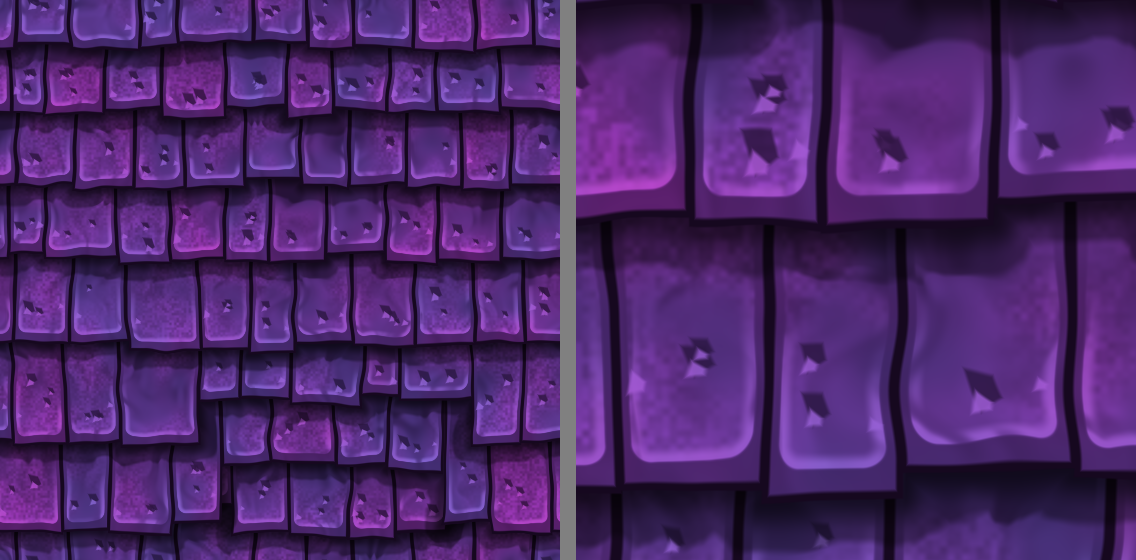
Left: the whole. Right: its middle third, enlarged.
Reproduce this texture procedurally as a three.js fragment shader.

```glsl
// Hand-painted purple roof shingles: uneven rows of ten tiles, with an extra row in the middle.
// Rows are painted from the lowest to the highest, each one casting a shadow on the row below.
// Hashes and value noise wrap at the borders, so the result tiles.
varying vec2 vUv;

const float COLUMNS = 10.0;
const float ROWS = 8.0;
const float WIDTH_JITTER = 0.46;
const float BOTTOM_JITTER = 0.022;
const float LINE_WIDTH = 0.0045;
const float SOFT = 0.0016;
const float CORNER = 0.014;
const vec2 FACE_INSET = vec2(0.008, 0.017);
const vec2 EXTRA_ROW_SPAN = vec2(0.38, 0.80);
const vec3 LINE_COLOR = vec3(0.085, 0.030, 0.120);
const vec3 DEEP_COLOR = vec3(0.230, 0.110, 0.330);
const vec3 MID_COLOR = vec3(0.350, 0.175, 0.490);
const vec3 LIT_COLOR = vec3(0.460, 0.235, 0.640);
const vec3 GLOW_COLOR = vec3(0.640, 0.360, 0.830);
const vec3 BLUE_TINT = vec3(0.84, 1.14, 1.02);
const vec3 MAGENTA_TINT = vec3(1.15, 0.80, 0.98);

float hash(vec2 p) {
  vec3 q = fract(p.xyx * vec3(0.1031, 0.1030, 0.0973));
  q += dot(q, q.yzx + 33.33);
  return fract((q.x + q.y) * q.z);
}

float noise(vec2 uv, vec2 period) {
  vec2 p = uv * period, i = floor(p), f = fract(p);
  f = f * f * (3.0 - 2.0 * f);
  vec2 a = mod(i, period), b = mod(i + 1.0, period);
  return mix(mix(hash(a), hash(vec2(b.x, a.y)), f.x),
             mix(hash(vec2(a.x, b.y)), hash(b), f.x), f.y);
}

float tileHash(vec2 id, float seed) {
  return hash(mod(id, vec2(COLUMNS, ROWS)) + seed * vec2(17.0, 29.0) + 3.0);
}

// Nominal lower edge of a row; the extra row collapses outside its span.
float rowBottom(float row, float x) {
  float r = mod(row, ROWS);
  float middle = step(EXTRA_ROW_SPAN.x, x) * step(x, EXTRA_ROW_SPAN.y);
  vec4 upper = vec4(0.915, 0.798, 0.672, 0.538);
  vec4 lower = mix(vec4(0.378, 0.206, 0.056, 0.092), vec4(0.378, 0.284, 0.167, 0.048), middle);
  vec4 index = vec4(0.0, 1.0, 2.0, 3.0);
  return dot(upper, vec4(equal(vec4(r), index)))
       + dot(lower, vec4(equal(vec4(r - 4.0), index))) - floor(row / ROWS);
}

float rowShift(float row) { return tileHash(vec2(0.0, row), 9.0); }

float edgeX(vec2 id) {
  return (id.x + rowShift(id.y) + WIDTH_JITTER * (tileHash(id, 1.0) - 0.5)) / COLUMNS;
}

// Distances inward from the left, right and lower edges, then the visible height.
vec4 tileEdges(vec2 p, vec2 id) {
  vec2 next = id + vec2(1.0, 0.0);
  float left = edgeX(id), right = edgeX(next);
  float center = 0.5 * (left + right), wrapped = fract(center);
  float bottom = rowBottom(id.y, wrapped);
  float height = max(rowBottom(id.y - 1.0, wrapped) - bottom, 0.085);
  float rise = clamp(p.y - bottom, -0.05, 0.2);
  left += (tileHash(id, 2.0) - 0.5) * 0.09 * rise;
  right += (tileHash(next, 2.0) - 0.5) * 0.09 * rise;
  bottom += (tileHash(id, 3.0) - 0.5) * BOTTOM_JITTER + (tileHash(id, 4.0) - 0.5) * 0.1 * (p.x - center);
  return vec4(p.x - left, right - p.x, p.y - bottom, height);
}

// Grain holds broad blotches, brush strokes and fine speckle.
vec3 paintTile(vec4 e, vec2 id, vec3 grain) {
  float side = min(e.x, e.y), v = e.z / e.w;
  vec2 size = vec2(e.x + e.y, e.w);
  vec3 tint = mix(BLUE_TINT, MAGENTA_TINT, clamp(0.6 * tileHash(id, 5.0) + 0.9 * grain.x - 0.25, 0.0, 1.0));

  // Worn face, lighter toward the lower edge
  float light = 1.05 - 0.8 * v + 0.6 * (grain.x - 0.5) + 0.45 * (grain.y - 0.5);
  vec3 face = mix(DEEP_COLOR, MID_COLOR, smoothstep(0.0, 0.55, light));
  face = mix(face, LIT_COLOR, smoothstep(0.45, 1.15, light));
  face *= 1.0 + 0.3 * (grain.z - 0.5) * smoothstep(0.3, 0.7, grain.x);
  vec2 q = vec2(side, e.z) - FACE_INSET;
  float inside = CORNER - length(max(CORNER - q, 0.0));
  vec3 col = mix(mix(DEEP_COLOR, MID_COLOR, 0.35 + 0.4 * grain.y), face, smoothstep(-0.001, 0.002, inside));

  // Broken painted rim around the face
  float rim = smoothstep(0.0, SOFT, inside) * (1.0 - smoothstep(0.003, 0.011, inside));
  rim *= (1.0 - smoothstep(0.15, 0.85, v)) * smoothstep(0.22, 0.65, grain.y + 0.15);
  col = mix(col, GLOW_COLOR, 0.8 * rim);

  // Dark chips with a bright facet; the last one is a light nick near the rim
  for (int i = 0; i < 4; i++) {
    float seed = 10.0 + float(i) * 5.0, nick = step(2.5, float(i));
    vec2 spot = vec2(tileHash(id, seed), tileHash(id, seed + 1.0));
    spot = mix(0.25 + spot * vec2(0.5, 0.45), vec2(0.16 + 0.68 * step(0.5, spot.x), 0.23 + 0.2 * spot.y), nick);
    vec2 c = e.xz - spot * size;
    float radius = mix(0.004, 0.009, tileHash(id, seed + 2.0));
    float shown = step(0.42 - 0.2 * nick, tileHash(id, seed + 3.0));
    float chip = max(abs(c.x + 0.4 * c.y), abs(c.y - 0.3 * c.x) * 0.8 + c.x * 0.3) - radius;
    vec2 f = c + radius * vec2(0.2, 0.9) * (1.0 - nick);
    float facet = max(abs(f.x - 0.3 * f.y) * 0.8, abs(f.y + 0.3 * f.x) + f.x * 0.4) - radius * 0.55;
    col = mix(col, DEEP_COLOR * 0.8, 0.85 * shown * (1.0 - nick) * (1.0 - smoothstep(-SOFT, SOFT, chip)));
    col = mix(col, GLOW_COLOR, 0.85 * shown * (1.0 - smoothstep(-SOFT, SOFT, facet)));
  }
  float line = smoothstep(LINE_WIDTH - 0.0025, LINE_WIDTH, min(side, e.z * 0.8));
  return mix(LINE_COLOR, col * tint, line);
}

void main() {
  vec2 wobble = vec2(noise(vUv, vec2(23.0)), noise(vUv + 0.37, vec2(27.0))) - 0.5;
  vec2 p = vUv + 0.007 * wobble;
  vec3 grain = vec3(0.65 * noise(vUv, vec2(13.0)) + 0.35 * noise(vUv, vec2(31.0)),
                    noise(vUv + 0.06 * wobble, vec2(64.0, 29.0)), noise(vUv, vec2(230.0)));
  vec3 col = LINE_COLOR;
  for (int k = 0; k < 11; k++) {
    float row = ROWS - float(k);
    float base = floor(p.x * COLUMNS - rowShift(row));
    // Stepped shadow on the rows below
    float gap = 1.0;
    for (int j = -1; j < 2; j++) {
      vec4 e = tileEdges(p, vec2(base + float(j), row));
      gap = min(gap, length(max(-vec2(min(e.x, e.y), e.z), 0.0)));
    }
    float band = gap + 0.012 * (grain.y - 0.5);
    col *= mix(0.66, 1.0, smoothstep(0.026, 0.033, band)) * mix(0.5, 1.0, smoothstep(0.0, 0.022, gap));
    // Tiles of this row
    for (int j = -1; j < 2; j++) {
      vec2 id = vec2(base + float(j), row);
      vec4 e = tileEdges(p, id);
      float cover = smoothstep(-SOFT, 0.0, min(min(e.x, e.y), e.z));
      if (cover > 0.0) col = mix(col, paintTile(e, id, grain), cover);
    }
  }
  gl_FragColor = vec4(col, 1.0);
}
```
